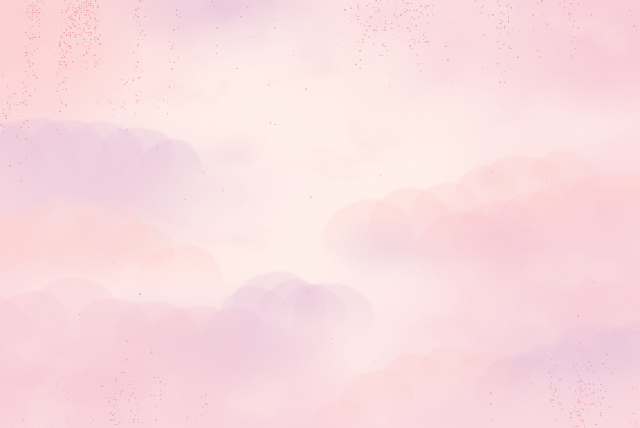
Give the GLSL for this background, as a Shadertoy shader.

```glsl
// Pastel watercolour sky: scalloped pink, peach and lilac clouds around a cream glow, with fine rose glitter.
#define CREAM vec3(1.0, 0.937, 0.920)
#define BLUSH vec3(0.983, 0.850, 0.878)
#define ROSE vec3(0.962, 0.785, 0.830)
#define PEACH vec3(0.992, 0.810, 0.800)
#define LILAC vec3(0.905, 0.765, 0.855)
#define GLITTER vec3(0.890, 0.610, 0.600)
#define WARP 0.035
#define MOTTLE 0.28
#define GRAIN 0.012
#define GLITTER_CELLS 190.0
#define LUMPS 6

vec2 hash22(vec2 p) {
    vec3 q = fract(p.xyx * vec3(0.1031, 0.1030, 0.0973));
    q += dot(q, q.yzx + 33.33);
    return fract((q.xx + q.yz) * q.zy);
}

float gradientNoise(vec2 p) {
    vec2 i = floor(p), f = fract(p);
    vec2 u = f * f * f * (f * (f * 6.0 - 15.0) + 10.0);
    vec2 e = vec2(0.0, 1.0);
    float a = dot(hash22(i) * 2.0 - 1.0, f);
    float b = dot(hash22(i + e.yx) * 2.0 - 1.0, f - e.yx);
    float c = dot(hash22(i + e.xy) * 2.0 - 1.0, f - e.xy);
    float d = dot(hash22(i + e.yy) * 2.0 - 1.0, f - e.yy);
    return mix(mix(a, b, u.x), mix(c, d, u.x), u.y);
}

float fbm(vec2 p) {
    float sum = 0.0, amp = 0.6;
    for (int i = 0; i < 4; i++) {
        sum += amp * gradientNoise(p);
        p = mat2(1.6, 1.2, -1.2, 1.6) * p + 7.3;
        amp *= 0.5;
    }
    return sum;
}

float blob(vec2 p, vec2 centre, vec2 radius) {
    vec2 q = (p - centre) / radius;
    return exp(-dot(q, q));
}

// Soft stain of pigment
void wash(inout vec3 col, vec2 p, vec2 centre, vec2 radius, vec3 tint, float amount) {
    col = mix(col, tint, amount * blob(p, centre, radius));
}

// Arched row of overlapping puffs: clear upper rims, fading downwards
void bank(inout vec3 col, vec2 p, vec2 a, vec2 b, float arch, float radius, vec3 tint, float amount) {
    for (int i = 0; i < LUMPS; i++) {
        float t = float(i) / float(LUMPS - 1);
        vec2 rnd = hash22(vec2(float(i) * 5.0, 91.0 * a.x + 57.0 * b.y) + 11.0);
        float r = radius * (0.75 + 0.5 * rnd.x);
        vec2 c = mix(a, b, t) + vec2(0.0, arch * 4.0 * t * (1.0 - t) + 0.3 * radius * (rnd.y - 0.5));
        vec2 q = (p - c) / vec2(1.2 * r, r);
        float rim = 1.0 - smoothstep(0.93, 1.06, length(q));
        col = mix(col, tint, amount * rim * smoothstep(-0.9, 0.8, q.y));
    }
}

// Specks gathered into falling streaks near the corners
float glitter(vec2 p, float pixel) {
    float area = blob(p, vec2(0.08, 0.97), vec2(0.30, 0.20))
               + 0.5 * blob(p, vec2(1.12, 1.0), vec2(0.34, 0.13))
               + 0.8 * blob(p, vec2(1.34, 0.02), vec2(0.14, 0.12))
               + 0.4 * blob(p, vec2(0.30, 0.04), vec2(0.14, 0.08));
    float streak = smoothstep(-0.10, 0.40, gradientNoise(vec2(p.x * 24.0, p.y * 2.5)));
    vec2 g = p * GLITTER_CELLS, cell = floor(g);
    vec2 rnd = hash22(cell + 3.0), pos = 0.3 + 0.4 * hash22(cell + 71.0);
    float size = 0.15 + 0.25 * rnd.y, soft = 0.5 * pixel * GLITTER_CELLS;
    float speck = 1.0 - smoothstep(size - soft, size + soft, length(fract(g) - pos));
    return speck * step(rnd.x, 0.65 * area * streak);
}

void mainImage(out vec4 fragColor, in vec2 fragCoord) {
    vec2 p = fragCoord / iResolution.xy * vec2(1.5, 1.0);
    vec2 flow = vec2(fbm(p * 4.0), fbm(p * 4.0 + 19.0));
    vec2 w = p + 2.0 * WARP * flow;
    vec2 e = p + 0.6 * WARP * vec2(fbm(p * 9.0 + 5.0), fbm(p * 9.0 + 31.0));

    // Cream glow on blush paper
    vec3 col = mix(CREAM, BLUSH, smoothstep(0.45, 1.3, length((w - vec2(0.69, 0.62)) / vec2(0.62, 0.50))));

    // Upper sky
    wash(col, w, vec2(0.06, 0.92), vec2(0.30, 0.20), PEACH, 0.65);
    wash(col, w, vec2(0.52, 0.99), vec2(0.20, 0.09), LILAC, 0.75);
    wash(col, w, vec2(1.05, 0.90), vec2(0.30, 0.16), ROSE, 0.35);
    wash(col, w, vec2(1.44, 0.92), vec2(0.20, 0.18), ROSE, 0.65);
    wash(col, w, vec2(1.38, 0.71), vec2(0.20, 0.08), CREAM, 0.60);

    // Left clouds, back to front
    bank(col, e, vec2(0.0, 0.62), vec2(0.40, 0.60), 0.03, 0.085, LILAC, 0.32);
    wash(col, w, vec2(0.24, 0.56), vec2(0.28, 0.10), LILAC, 0.65);
    bank(col, e, vec2(-0.04, 0.39), vec2(0.42, 0.36), 0.07, 0.080, PEACH, 0.30);
    wash(col, w, vec2(0.18, 0.41), vec2(0.26, 0.07), PEACH, 0.45);
    wash(col, w, vec2(0.22, 0.31), vec2(0.26, 0.07), CREAM, 0.55);

    // Right clouds, back to front
    bank(col, e, vec2(0.87, 0.44), vec2(1.32, 0.57), 0.02, 0.080, PEACH, 0.30);
    wash(col, w, vec2(0.93, 0.41), vec2(0.13, 0.05), LILAC, 0.40);
    bank(col, e, vec2(1.09, 0.40), vec2(1.50, 0.51), 0.03, 0.080, PEACH, 0.36);
    wash(col, w, vec2(1.18, 0.43), vec2(0.16, 0.08), ROSE, 0.75);
    wash(col, w, vec2(1.38, 0.33), vec2(0.28, 0.15), ROSE, 0.50);

    // Lower clouds, back to front
    bank(col, e, vec2(0.55, 0.23), vec2(0.78, 0.25), 0.04, 0.070, LILAC, 0.28);
    wash(col, w, vec2(0.55, 0.19), vec2(0.24, 0.09), LILAC, 0.60);
    bank(col, e, vec2(-0.02, 0.24), vec2(0.46, 0.19), 0.02, 0.085, ROSE, 0.30);
    wash(col, w, vec2(0.15, 0.10), vec2(0.40, 0.13), ROSE, 0.65);
    wash(col, w, vec2(0.88, 0.16), vec2(0.13, 0.10), CREAM, 0.55);
    bank(col, e, vec2(0.80, 0.02), vec2(1.22, 0.09), 0.06, 0.070, PEACH, 0.30);
    bank(col, e, vec2(1.22, 0.08), vec2(1.50, 0.17), 0.02, 0.080, LILAC, 0.28);
    wash(col, w, vec2(1.38, 0.14), vec2(0.20, 0.10), LILAC, 0.45);
    wash(col, w, vec2(1.40, 0.0), vec2(0.25, 0.07), BLUSH, 0.70);

    // Mottled pigment, paper grain and glitter
    float mottle = fbm(p * vec2(5.0, 7.0) + 40.0);
    col = mix(col, mottle > 0.0 ? CREAM : ROSE, MOTTLE * smoothstep(0.0, 0.45, abs(mottle)));
    col += GRAIN * gradientNoise(p * 170.0);
    col = mix(col, GLITTER, 0.7 * glitter(p, 1.0 / iResolution.y));
    fragColor = vec4(clamp(col, 0.0, 1.0), 1.0);
}
```
